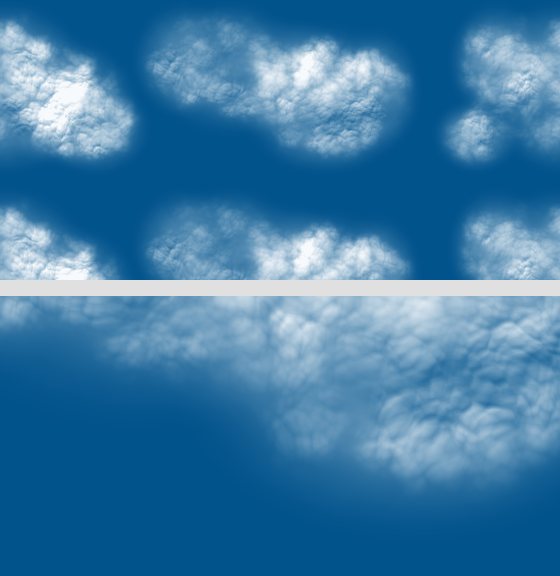
Top, the full canvas; bottom, a detail of the centre.
A Shadertoy shader for this texture:

```glsl
// Soft white clouds on deep blue, in a tile three times as wide as high:
// one repeat across and one and a half down. Soft ellipses shape each bank;
// layered cellular bumps, lit from above, give the puffs; noise frays the edges.

const vec3 SKY = vec3(0.005, 0.325, 0.548);
const vec3 WHITE = vec3(0.97, 0.98, 0.99);
const vec2 TILE = vec2(3.0, 1.0);
const vec2 SEAM = vec2(2.28, -0.03);       // tile corner, lying in clear sky
const vec2 TO_LIGHT = vec2(-0.004, -0.012);
const float MEAN_BUMP = 0.78;

// Each ellipse holds its centre and radii, with y running downward.
const vec4 WEST_BANK[6] = vec4[6](
    vec4(0.38, 0.33, 0.21, 0.26), vec4(0.74, 0.37, 0.36, 0.29),
    vec4(0.75, 0.62, 0.32, 0.25), vec4(1.06, 0.55, 0.32, 0.28),
    vec4(1.23, 0.69, 0.24, 0.20), vec4(0.27, 0.73, 0.19, 0.16));
const vec4 EAST_BANK[6] = vec4[6](
    vec4(1.70, 0.32, 0.22, 0.25), vec4(1.95, 0.37, 0.33, 0.29),
    vec4(2.22, 0.42, 0.33, 0.26), vec4(2.45, 0.47, 0.37, 0.28),
    vec4(2.74, 0.48, 0.19, 0.27), vec4(2.46, 0.66, 0.33, 0.22));

float hash(vec2 p) {
    return fract(sin(dot(p, vec2(127.1, 311.7))) * 43758.5453);
}

float valueNoise(vec2 p) {
    vec2 cell = floor(p), f = fract(p);
    f = f * f * (3.0 - 2.0 * f);
    float top = mix(hash(cell), hash(cell + vec2(1, 0)), f.x);
    float bottom = mix(hash(cell + vec2(0, 1)), hash(cell + vec2(1, 1)), f.x);
    return mix(top, bottom, f.y);
}

float fbm(vec2 p) {
    float sum = 0.0, amp = 0.533;
    for (int i = 0; i < 4; i++) {
        sum += amp * valueNoise(p);
        p = mat2(1.6, 1.2, -1.2, 1.6) * p + 7.3;
        amp *= 0.5;
    }
    return sum;
}

// Round bump around the nearest scattered point.
float bump(vec2 p) {
    vec2 cell = floor(p);
    float nearest = 1.0;
    for (int y = -1; y <= 1; y++)
    for (int x = -1; x <= 1; x++) {
        vec2 c = cell + vec2(x, y);
        vec2 d = c + vec2(hash(c), hash(c + 31.7)) - p;
        nearest = min(nearest, dot(d, d));
    }
    return 1.0 - nearest;
}

// Bumps upon bumps, as on a cauliflower.
float billow(vec2 p) {
    float sum = 0.0, amp = 0.533;
    p *= 6.0;
    for (int i = 0; i < 4; i++) {
        sum += amp * bump(p);
        p = mat2(1.68, 1.26, -1.26, 1.68) * p + 3.1;
        amp *= 0.5;
    }
    return sum;
}

// Soft ellipse: 1 at the centre, 0 beyond about 1.34 radii.
float blob(vec2 p, vec4 ellipse) {
    vec2 d = (p - ellipse.xy) / ellipse.zw;
    float fall = max(0.0, 1.0 - dot(d, d) / 1.8);
    return fall * fall;
}

float bank(vec2 p, vec4 ellipses[6]) {
    float clear = 1.0;
    for (int i = 0; i < 6; i++) clear *= 1.0 - blob(p, ellipses[i]);
    return 1.0 - clear;
}

// Whiteness of the sky at a point of the tile.
float cloud(vec2 p) {
    float mask = max(bank(p, WEST_BANK), bank(p, EAST_BANK));
    float core = max(blob(p, vec4(1.05, 0.50, 0.32, 0.21)),
                     blob(p, vec4(2.46, 0.41, 0.46, 0.19)));

    // Puffs, with crisp relief only in patches
    vec2 warp = vec2(fbm(p * 6.0), fbm(p * 6.0 + 17.0)) - 0.5;
    vec2 q = p + 0.08 * warp;
    float height = billow(q);
    float relief = height - billow(q + TO_LIGHT);
    float crisp = 0.5 + 1.5 * smoothstep(0.42, 0.66, fbm(p * 6.0 + 41.0));
    float drift = fbm(p * 5.0 + 5.0) - 0.5;

    // Thin, frayed cover that melts into a wide haze
    float edge = mask - 0.42 + 1.2 * (height - MEAN_BUMP) + 0.7 * drift;
    float cover = smoothstep(-0.2, 0.7, edge) * smoothstep(0.0, 0.6, mask);
    float haze = 0.44 * pow(mask, 1.15) * (1.0 + drift);
    float light = 0.46 + 0.47 * core + 1.1 * crisp * relief
                + 0.6 * (height - MEAN_BUMP) + 0.8 * drift;
    return clamp(mix(haze, light, cover), 0.0, 1.0);
}

void mainImage(out vec4 fragColor, in vec2 fragCoord) {
    vec2 uv = fragCoord / iResolution.xy;
    vec2 p = vec2(uv.x, 1.0 - uv.y) * vec2(1.0, 1.5) * TILE;
    p = mod(p - SEAM, TILE) + vec2(0.0, SEAM.y);
    fragColor = vec4(mix(SKY, WHITE, cloud(p)), 1.0);
}
```
